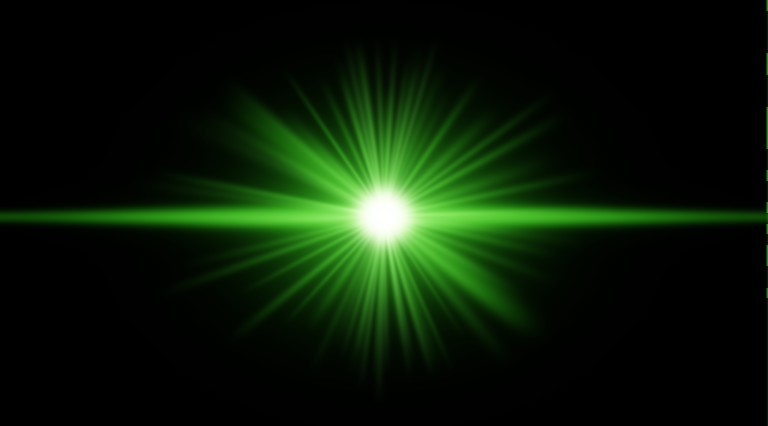
A Shadertoy shader for this background:

```glsl
float hash(float n) {
    return fract(sin(n * 127.1) * 43758.5453);
}

// Narrow wedge of light leaving the origin at an angle
float ray(vec2 p, float angle, float spread, float reach) {
    vec2 dir = vec2(cos(angle), sin(angle));
    float along = dot(p, dir);
    float across = (p.x * dir.y - p.y * dir.x) / (0.003 + spread * max(along, 0.0));
    float fade = pow(clamp(1.0 - along / reach, 0.0, 1.0), 1.2);
    return exp(-across * across) * fade * smoothstep(0.0, 0.06, along);
}

void mainImage(out vec4 fragColor, in vec2 fragCoord) {
    vec2 uv = fragCoord / iResolution.xy;
    vec2 p = (fragCoord - vec2(0.5, 0.493) * iResolution.xy) / iResolution.y;
    float r = length(p);

    // Wide elliptical glow
    float q = length(p * vec2(0.74, 1.0));
    float green = 0.85 * exp(-q * q / 0.024) + 0.2 * exp(-q * q / 0.055);
    float pale = 0.0;

    // Rays all around, longer toward the sides
    for (int i = 0; i < 42; i++) {
        float n = float(i);
        float angle = (n + 0.8 * hash(n + 1.0)) * 6.28319 / 42.0;
        float reach = mix(0.75, 1.1, hash(n + 51.0))
                    / length(vec2(cos(angle) * 1.75, sin(angle) * 2.6));
        float light = ray(p, angle, mix(0.012, 0.045, hash(n + 91.0)), reach);
        green += light * mix(0.2, 0.6, hash(n + 131.0));
        pale += light * 0.07;
    }

    // Thin, paler fans above and below
    for (int i = 0; i < 16; i++) {
        float n = float(i);
        float side = i < 8 ? 1.0 : -1.0;
        float offset = (mod(n, 8.0) + 0.7 * hash(n + 7.0) - 3.8) * 0.085;
        float light = ray(p, side * 1.5708 + offset, 0.017, mix(0.32, 0.47, hash(n + 23.0)));
        green += light * 0.38;
        pale += light * 0.18;
    }

    // Diagonal beam
    float across = dot(p, vec2(0.595, 0.804));
    float along = abs(dot(p, vec2(0.804, -0.595)));
    green += 0.5 * exp(-across * across / 0.0009) * smoothstep(0.5, 0.18, along);

    // Horizontal streak, tapering toward both sides
    float x = abs(p.x);
    float thin = (p.y + 0.002) / mix(0.025, 0.013, min(x / 0.9, 1.0));
    green += mix(1.1, 0.32, smoothstep(0.25, 0.9, x)) * exp(-thin * thin);
    green += 0.3 * exp(-p.y * p.y / 0.0025 - x * x / 0.16);

    // Hot core
    pale += 6.0 * exp(-r * r / 0.0021) + 0.5 * exp(-r / 0.055);

    // Broken line on the right edge
    float dash = mix(0.15, 0.8, step(0.6, hash(floor(uv.y * 40.0))));
    green += dash * smoothstep(0.997, 0.9995, uv.x);

    // Exposure: green first, then yellowish white
    vec3 energy = vec3(green * (0.16 + 0.07 * green), green, green * (0.06 + 0.06 * green));
    energy += pale * vec3(0.9, 1.0, 0.75);
    fragColor = vec4(1.0 - exp(-energy), 1.0);
}
```
